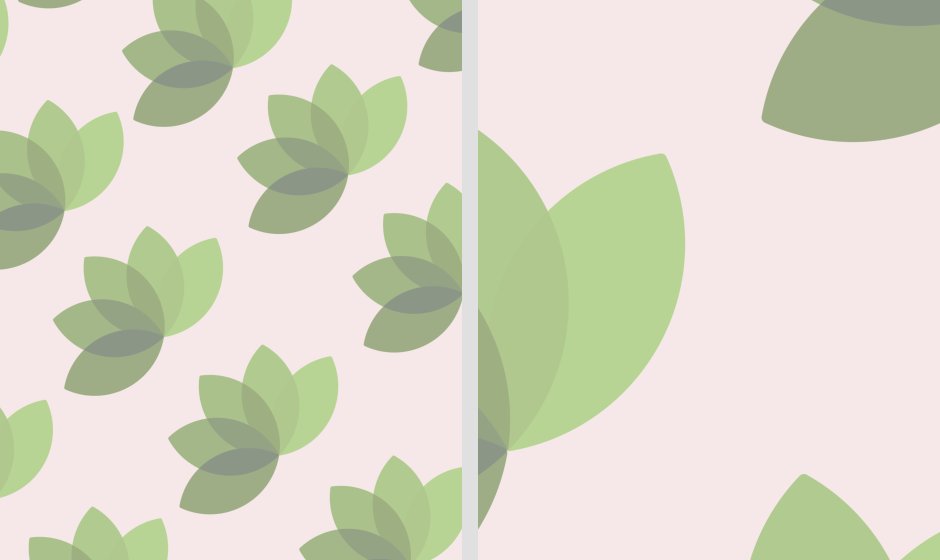
Left, the full canvas; right, a detail of the centre.
Give the GLSL for this pattern, as a Shadertoy shader.

```glsl
// Fans of five overlapping translucent leaves on a pale pink ground.
// Each leaf is a rounded lens turned about the stem point; the fans sit on a
// slanted lattice whose diagonals bow gently, alternating from row to row.

#define GROUND        vec3(0.963, 0.910, 0.910)
#define LEAF_LIGHT    vec3(0.720, 0.830, 0.580)
#define LEAF_DARK     vec3(0.620, 0.680, 0.520)
#define OVERLAP_LIGHT vec3(0.620, 0.685, 0.510)
#define OVERLAP_DARK  vec3(0.545, 0.590, 0.530)
#define LEAF_SIZE     vec2(0.0508, 0.0998)  // half width, half length
#define TIP_ROUND     0.0035
#define FIRST_ANGLE   1.083
#define ANGLE_STEP    0.635
#define STEP_ALONG    vec2(0.2057, -0.2116)
#define STEP_ROW      vec2(0.3164, 0.2891)
#define ORIGIN        vec2(0.4154, 0.8789)

const float PI = 3.14159265;

// Signed distance to a lens with its long axis on y.
float lensDistance(vec2 p, vec2 halfSize) {
    vec2 q = abs(p);
    float w = halfSize.x, h = halfSize.y;
    float d = 0.5 * (h * h - w * w) / w;
    vec3 arc = h * q.x < d * (q.y - h) ? vec3(0.0, h, 0.0) : vec3(-d, 0.0, d + w);
    return length(q - arc.xy) - arc.z;
}

// Leaf growing from the stem point at the given angle.
float leafDistance(vec2 p, float angle) {
    vec2 axis = vec2(cos(angle), sin(angle));
    vec2 local = vec2(dot(p, vec2(axis.y, -axis.x)), dot(p, axis) - LEAF_SIZE.y);
    return lensDistance(local, LEAF_SIZE - TIP_ROUND) - TIP_ROUND;
}

// Stem point of the fan in a lattice cell, with the bow of its row.
vec2 stemPoint(float along, float row) {
    float odd = mod(row, 2.0);
    float bow = max(0.0, sin(PI * along / 3.0));
    vec2 bend = mix(vec2(0.0, 0.0234), vec2(-0.0326, -0.0156), odd);
    return ORIGIN + along * STEP_ALONG + row * STEP_ROW
         + odd * vec2(0.0156, 0.0339) + bow * bend;
}

// Paint the leaves in turn, deepening the part shared with the one before.
vec3 paintFan(vec3 color, vec2 p, float pixel) {
    float previous = 0.0;
    for (int i = 0; i < 5; i++) {
        float k = float(i);
        float d = leafDistance(p, FIRST_ANGLE + k * ANGLE_STEP);
        float cover = 1.0 - smoothstep(-0.75 * pixel, 0.75 * pixel, d);
        vec3 leaf = mix(LEAF_LIGHT, LEAF_DARK, k / 4.0);
        vec3 overlap = mix(OVERLAP_LIGHT, OVERLAP_DARK, (k - 2.0) / 2.0);
        float depth = i < 2 ? 0.12 : 1.0;
        color = mix(color, mix(leaf, overlap, previous * depth), cover);
        previous = cover;
    }
    return color;
}

void mainImage(out vec4 fragColor, in vec2 fragCoord) {
    vec2 p = fragCoord / iResolution.y;
    float pixel = 1.0 / iResolution.y;
    vec3 color = GROUND;
    for (int row = -2; row <= 1; row++) {
        for (int along = -1; along <= 3; along++) {
            vec2 local = p - stemPoint(float(along), float(row));
            if (length(local) < 2.2 * LEAF_SIZE.y) color = paintFan(color, local, pixel);
        }
    }
    fragColor = vec4(color, 1.0);
}
```
